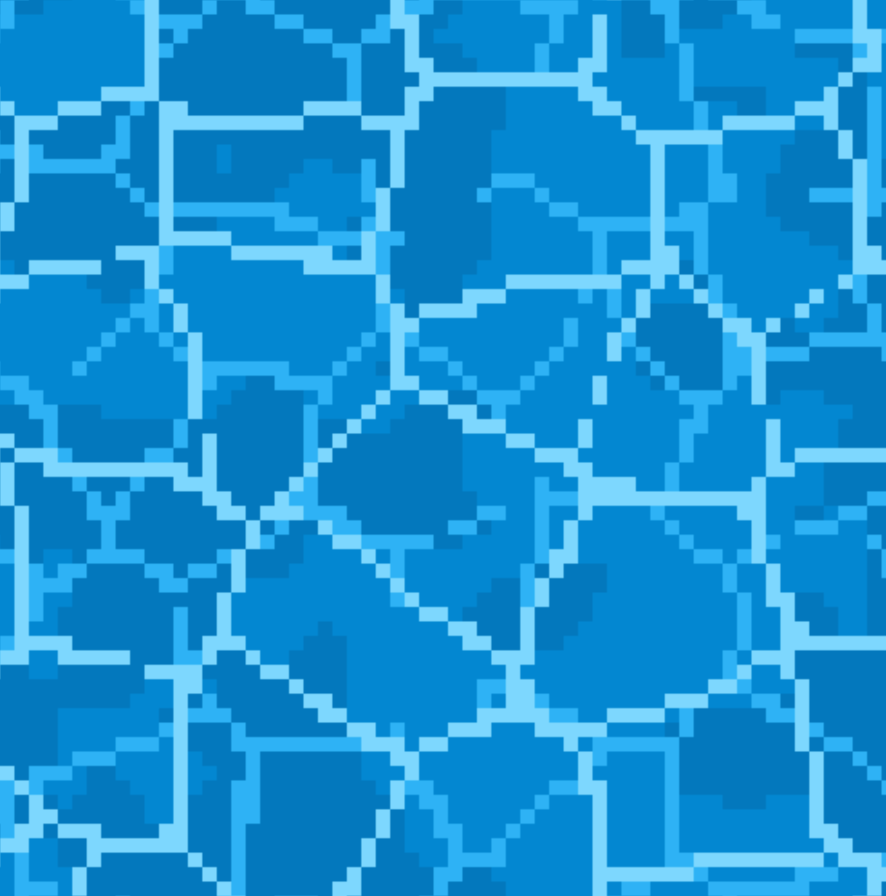
Write a Shadertoy shader that draws this texture.

```glsl
const float GRID = 62.0;          // blocks along the canvas height
const float BLOCK_BLUR = 0.09;    // softness of block borders, in blocks
const float FOAM_SIZE = 13.8;     // bright net cell, in blocks
const float GLINT_SIZE = 12.3;    // faint net cell, in blocks
const float JITTER = 0.85;
const float LINE_HALF = 0.53;     // half line width, in blocks
const float KNOT_SWELL = 0.55;    // extra half width where lines meet
const float WARP = 2.2;
const float WARP_FREQ = 0.16;
const float GLINT_GAPS = 0.27;
const float PATCH_FREQ = 0.105;
const float CELL_TINT = 0.22;

const vec3 DEEP = vec3(0.01, 0.47, 0.74);
const vec3 SHALLOW = vec3(0.01, 0.53, 0.82);
const vec3 GLINT = vec3(0.18, 0.70, 0.96);
const vec3 FOAM = vec3(0.49, 0.845, 0.995);

float hash(vec2 p) {
    return fract(sin(dot(p, vec2(127.1, 311.7))) * 43758.5);
}

vec2 hash2(vec2 p) {
    return vec2(hash(p), hash(p + vec2(37.2, 17.9)));
}

float noise(vec2 p) {
    vec2 i = floor(p), f = fract(p);
    f = f * f * (3.0 - 2.0 * f);
    return mix(mix(hash(i), hash(i + vec2(1, 0)), f.x),
               mix(hash(i + vec2(0, 1)), hash(i + vec2(1, 1)), f.x), f.y);
}

// Net of cell borders: x is 1 on a line one block wide, y is a random cell value
vec2 net(vec2 block, float size, float seed) {
    vec2 w = block * WARP_FREQ + seed;
    vec2 p = (block + WARP * (vec2(noise(w), noise(w + 41.3)) - 0.5)) / size;
    vec2 base = floor(p);
    vec2 toA = vec2(9.0), toB = vec2(9.0);
    vec3 nearest = vec3(9.0);
    float cellValue = 0.0;

    // Keep the two closest centres and the three smallest distances
    for (int y = -1; y <= 1; y++)
    for (int x = -1; x <= 1; x++) {
        vec2 id = base + vec2(x, y);
        vec2 offset = id + 0.5 + JITTER * (hash2(id + seed) - 0.5) - p;
        float d = length(offset);
        if (d < nearest.x) {
            nearest = vec3(d, nearest.xy);
            toB = toA;
            toA = offset;
            cellValue = hash(id + seed + 5.7);
        } else if (d < nearest.y) {
            nearest = vec3(nearest.x, d, nearest.y);
            toB = offset;
        } else {
            nearest.z = min(nearest.z, d);
        }
    }

    vec2 normal = normalize(toB - toA);
    float border = dot(0.5 * (toA + toB), normal) * size;
    float knot = 1.0 - smoothstep(0.0, 0.16, nearest.z - nearest.x);
    float halfWidth = LINE_HALF * max(abs(normal.x), abs(normal.y)) + KNOT_SWELL * knot;
    return vec2(step(border, halfWidth), cellValue);
}

// Flat colour of one block
vec3 blockColour(vec2 block) {
    vec2 foam = net(block, FOAM_SIZE, 3.0);
    vec2 glint = net(block, GLINT_SIZE, 71.0);

    // Water patches, shifted a little from cell to cell
    vec2 q = block * PATCH_FREQ;
    float depth = 0.72 * noise(q + 11.0) + 0.28 * noise(q * 2.6 + 29.0);
    depth += CELL_TINT * (foam.y - 0.5);
    vec3 colour = mix(DEEP, SHALLOW, step(0.5, depth));

    // Broken faint lines below the bright net
    float unbroken = step(GLINT_GAPS, noise(block * 0.17 + 53.0));
    colour = mix(colour, GLINT, glint.x * unbroken);
    return mix(colour, FOAM, foam.x);
}

void mainImage(out vec4 fragColor, in vec2 fragCoord) {
    vec2 p = fragCoord / iResolution.y * GRID - 0.5;
    vec2 block = floor(p);
    vec2 blend = smoothstep(0.5 - BLOCK_BLUR, 0.5 + BLOCK_BLUR, p - block);

    // Blend the four closest blocks across a narrow border
    vec3 lower = mix(blockColour(block), blockColour(block + vec2(1, 0)), blend.x);
    vec3 upper = mix(blockColour(block + vec2(0, 1)), blockColour(block + vec2(1, 1)), blend.x);
    fragColor = vec4(mix(lower, upper, blend.y), 1.0);
}
```
